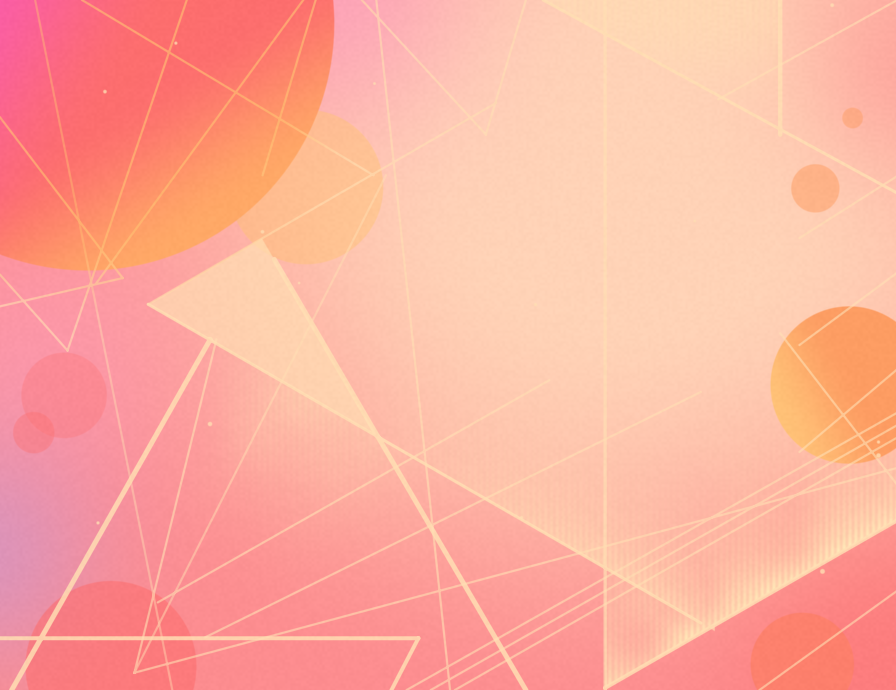
Write a WebGL 1 fragment shader that draws this background.

```glsl
precision highp float;
uniform vec2 u_resolution;

const vec3 PEACH = vec3(1., .825, .715);
const vec3 CORAL = vec3(.99, .55, .56);
const vec3 PINK = vec3(.99, .62, .73);
const vec3 LAVENDER = vec3(.84, .58, .75);
const vec3 CREAM = vec3(1., .87, .7);
const vec3 GOLD = vec3(1., .76, .45);
const vec3 ORANGE = vec3(.99, .6, .36);
const vec3 RED = vec3(.99, .43, .43);
const vec3 MAGENTA = vec3(.98, .36, .66);

float hash(vec2 p) {
  return fract(sin(dot(p, vec2(127.1, 311.7))) * 43758.5);
}

float noise(vec2 p) {
  vec2 i = floor(p), f = fract(p);
  f = f * f * (3. - 2. * f);
  return mix(mix(hash(i), hash(i + vec2(1., 0.)), f.x),
             mix(hash(i + vec2(0., 1.)), hash(i + 1.), f.x), f.y);
}

float cover(float d, float px) { return smoothstep(-px, px, d); }

float glow(vec2 p, vec2 c, float r) {
  vec2 d = (p - c) / r;
  return exp(-dot(d, d));
}

float disc(vec2 p, vec2 c, float r, float px) {
  return cover(r - length(p - c), px);
}

// Signed distance to the line through ends.xy and ends.zw, positive on its left
float side(vec2 p, vec4 ends) {
  vec2 e = normalize(ends.zw - ends.xy), d = p - ends.xy;
  return e.x * d.y - e.y * d.x;
}

float stroke(vec2 p, vec4 ends, float w, float px) {
  vec2 d = p - ends.xy, e = ends.zw - ends.xy;
  float t = clamp(dot(d, e) / dot(e, e), 0., 1.);
  return 1. - smoothstep(w - px * .5, w + px, length(d - e * t));
}

float thin(vec2 p, vec4 ends, float px) { return stroke(p, ends, .0012, px); }

vec3 backdrop(vec2 p) {
  float away = length((p - vec2(.92, .74)) * vec2(.88, 1.05));
  vec3 c = mix(PEACH, CORAL, smoothstep(.2, .86, away));
  c = mix(c, PINK, .85 * glow(p, vec2(.46, 1.04), .22));
  c = mix(c, PINK, .55 * glow(p, vec2(.04, .48), .22));
  c = mix(c, CORAL, .5 * glow(p, vec2(1.32, .9), .17));
  c = mix(c, RED, .55 * glow(p, vec2(1.28, .05), .22));
  return mix(c, LAVENDER, .85 * glow(p, vec2(-.03, .2), .17));
}

// Cream planes with ribbed, fading interiors
float planes(vec2 p, float px) {
  float rib = .88 + .12 * sin(p.x * 740.);
  float cloud = .55 + .65 * noise(p * 14.);
  float slope = side(p, vec4(.215, .559, 1.017, .097));
  float above = cover(slope, px);
  float wedge = above * cover(-side(p, vec4(.215, .559, .72, .851)), px)
    * cover(-side(p, vec4(.385, .646, .763, 0.)), px);
  float band = above * exp(-max(slope, 0.) * 11.) * cover(1.037 - p.x, px)
    * smoothstep(.45, .9, p.x) * rib;
  float ramp = side(p, vec4(.878, .003, 1.302, .246));
  float ledge = cover(ramp, px) * cover(p.x - .878, px)
    * exp(-max(ramp, 0.) * 10.) * cloud * rib;
  float roof = cover(side(p, vec4(.788, 1., 1.302, .72)), px)
    * cover(1.132 - p.x, px) * smoothstep(.82, 1., p.y) * rib;
  float haze = glow(p, vec2(.46, .4), .13) * (1. - above) * cloud * rib;
  return max(max(max(wedge * .72, band * .85), ledge), max(roof * .65, haze * .5));
}

float wideLines(vec2 p, float px) {
  float s = stroke(p, vec4(.017, 0., .305, .508), .0033, px);
  s += stroke(p, vec4(.398, .624, .763, 0.), .0032, px);
  s += stroke(p, vec4(.215, .559, 1.017, .097), .0018, px);
  s += stroke(p, vec4(.878, .003, 1.302, .246), .0025, px);
  s += stroke(p, vec4(.878, 0., .878, 1.), .002, px) * .8;
  s += stroke(p, vec4(1.132, .805, 1.132, 1.), .0028, px);
  s += stroke(p, vec4(.788, 1., 1.302, .72), .0018, px);
  s += stroke(p, vec4(0., .075, .607, .075), .0025, px);
  s += stroke(p, vec4(.607, .075, .568, 0.), .0025, px);
  return min(s, 1.);
}

float fineLines(vec2 p, float px) {
  float s = thin(p, vec4(.215, .559, .72, .851), px);
  s += thin(p, vec4(.546, 1., .653, 0.), px);
  s += thin(p, vec4(.525, 1., .705, .805), px);
  s += thin(p, vec4(.763, 1., .705, .805), px);
  s += thin(p, vec4(.271, 1., .098, .492), px);
  s += thin(p, vec4(0., .602, .098, .492), px);
  s += thin(p, vec4(.44, 1., .14, .59), px);
  s += thin(p, vec4(.458, 1., .381, .746), px);
  s += thin(p, vec4(.119, 1., .542, .746), px);
  s += thin(p, vec4(.051, 1., .25, 0.), px) * .7;
  s += thin(p, vec4(0., .83, .178, .597), px);
  s += thin(p, vec4(.178, .597, 0., .556), px);
  s += thin(p, vec4(.195, .025, .314, .508), px);
  s += thin(p, vec4(.195, .025, .56, .746), px) * .8;
  s += thin(p, vec4(.229, .127, .797, .449), px);
  s += thin(p, vec4(.195, .025, 1.302, .322), px);
  s += thin(p, vec4(.297, .076, 1.017, .432), px);
  for (int i = 0; i < 3; i++) {
    float k = float(i);
    s += thin(p, vec4(.59 + .035 * k, 0., 1.302, .402 - .018 * k), px);
    s += thin(p, vec4(1.16, .655 - .155 * k, 1.302, .745 - .14 * k), px);
  }
  s += thin(p, vec4(1.132, .517, 1.302, .297), px);
  s += thin(p, vec4(1.102, 0., 1.302, .144), px);
  s += thin(p, vec4(1.042, .856, 1.302, 1.), px);
  return min(s, 1.);
}

void main() {
  vec2 p = gl_FragCoord.xy / u_resolution * vec2(1.3, 1.);
  float px = 1. / u_resolution.y;
  vec3 color = backdrop(p);
  // Soft discs
  color = mix(color, GOLD, .48 * disc(p, vec2(.444, .729), .112, px));
  color = mix(color, RED, .32 * disc(p, vec2(.093, .427), .062, px));
  color = mix(color, RED, .4 * disc(p, vec2(.049, .373), .03, px));
  color = mix(color, RED, .6 * disc(p, vec2(.161, .034), .124, px));
  color = mix(color, ORANGE, .5 * disc(p, vec2(1.183, .727), .035, px));
  color = mix(color, ORANGE, .45 * disc(p, vec2(1.237, .829), .015, px));
  color = mix(color, CREAM, planes(p, px));
  // Large sun and side discs
  vec2 hub = vec2(.127, .966);
  vec3 sun = mix(MAGENTA, RED, smoothstep(-.05, .26, p.x + (1. - p.y) * .6));
  sun = mix(sun, vec3(1., .66, .4), smoothstep(.26, .53, p.x * .65 + 1. - p.y));
  color = mix(color, sun, disc(p, hub, .358, px));
  vec3 ember = mix(GOLD, ORANGE, smoothstep(1.1, 1.25, p.x + (p.y - .44) * .5));
  color = mix(color, ember, .92 * disc(p, vec2(1.232, .442), .114, px));
  color = mix(color, mix(RED, ORANGE, .4), .8 * disc(p, vec2(1.164, .037), .075, px));
  // Line work, scattered specks and grain
  vec3 lineColor = mix(GOLD, CREAM, smoothstep(.3, .44, length(p - hub)));
  color = mix(color, lineColor, .62 * fineLines(p, px));
  color = mix(color, CREAM, .85 * wideLines(p, px));
  for (int i = 0; i < 14; i++) {
    float k = float(i);
    vec2 c = vec2(hash(vec2(k, 2.)) * 1.3, hash(vec2(k, 7.)));
    color = mix(color, CREAM, .8 * disc(p, c, .0015 + .002 * hash(vec2(k, 4.)), px));
  }
  color += (noise(p * 260.) - .5) * .018;
  gl_FragColor = vec4(color, 1.);
}
```
